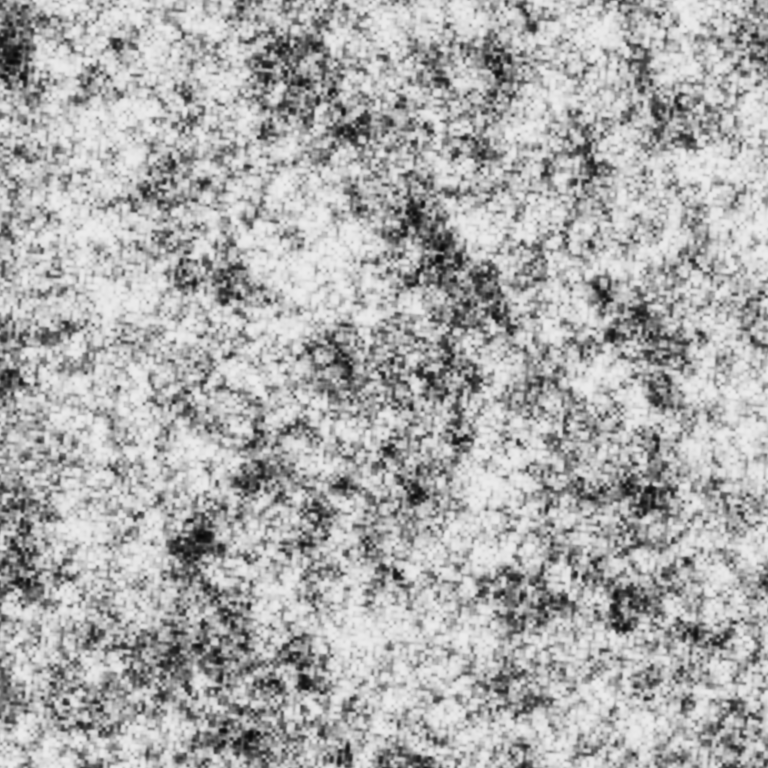
Write a WebGL 1 fragment shader that draws this texture.

```glsl
precision highp float;
// Grey granular speckle: fine grains gather into dark clusters and pale patches.
// Octaves of rotated value noise, with finer ones stronger, are summed to unit
// variance and passed through a logistic tone curve that sets the grey shares.

uniform vec2 u_resolution;

#define OCTAVES 6
#define BASE_FREQUENCY 5.0   // broadest patches across the canvas
#define LACUNARITY 2.1       // frequency ratio between octaves
#define GAIN 1.15            // above 1: fine grain outweighs patches
#define WHITE_LEVEL 0.93     // upper limit of the tone curve
#define TONE_SLOPE 1.16      // contrast of the tone curve
#define TONE_CENTRE -1.1     // deviation that maps to half of WHITE_LEVEL
#define NOISE_DEVIATION 0.2145 // standard deviation of one noise octave

float hash(vec2 cell) {
  vec3 p = fract(cell.xyx * vec3(0.1031, 0.1030, 0.0973));
  p += dot(p, p.yzx + 33.33);
  return fract((p.x + p.y) * p.z);
}

float valueNoise(vec2 p) {
  vec2 cell = floor(p);
  vec2 f = fract(p);
  vec2 blend = f * f * (3.0 - 2.0 * f);
  float bottom = mix(hash(cell), hash(cell + vec2(1.0, 0.0)), blend.x);
  float top = mix(hash(cell + vec2(0.0, 1.0)), hash(cell + vec2(1.0, 1.0)), blend.x);
  return mix(bottom, top, blend.y);
}

// Layered noise with zero mean and unit variance.
float grain(vec2 uv) {
  mat2 turn = mat2(0.8, 0.6, -0.6, 0.8);
  vec2 p = uv * BASE_FREQUENCY;
  float weight = 1.0;
  float sum = 0.0;
  float power = 0.0;
  for (int i = 0; i < OCTAVES; i++) {
    vec2 shift = vec2(37.3, 71.9) * float(i + 1);
    sum += weight * (valueNoise(p + shift) - 0.5) / NOISE_DEVIATION;
    power += weight * weight;
    weight *= GAIN;
    p = turn * p * LACUNARITY;
  }
  return sum / sqrt(power);
}

void main() {
  vec2 uv = gl_FragCoord.xy / min(u_resolution.x, u_resolution.y);
  float tone = WHITE_LEVEL / (1.0 + exp(-TONE_SLOPE * (grain(uv) - TONE_CENTRE)));
  gl_FragColor = vec4(vec3(tone), 1.0);
}
```
